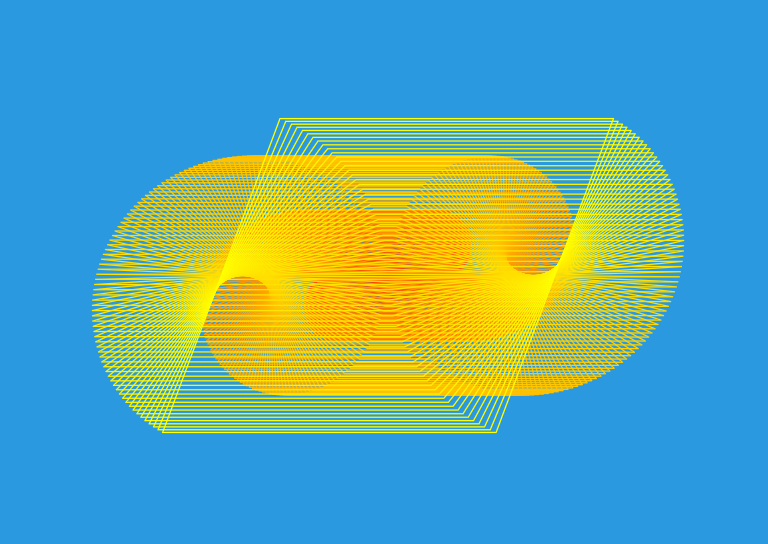
Write a Shadertoy shader that draws this background.

```glsl
const vec3 SKY = vec3(0.17, 0.60, 0.88);
const vec3 YELLOW = vec3(1.0, 1.0, 0.0);
const vec3 RED = vec3(1.0, 0.06, 0.0);

const int FRAME_COUNT = 271;
const float TURN_STEP = radians(2.0);
const float START_ANGLE = radians(69.5);
const float SIDE_RADIUS = 0.308;
const float HALF_SPAN = 0.3065;
const float LINE_WIDTH = 0.0024;

float segmentDistance(vec2 p, vec2 a, vec2 b) {
    vec2 pa = p - a;
    vec2 ba = b - a;
    float t = clamp(dot(pa, ba) / max(dot(ba, ba), 1e-8), 0.0, 1.0);
    return length(pa - ba * t);
}

// Outline of a centred parallelogram with two horizontal edges
float frameDistance(vec2 p, vec2 span, vec2 side) {
    vec2 upperRight = span + side;
    vec2 upperLeft = side - span;
    float horizontal = min(segmentDistance(p, upperLeft, upperRight),
                           segmentDistance(p, -upperLeft, -upperRight));
    float slanted = min(segmentDistance(p, upperRight, -upperLeft),
                        segmentDistance(p, upperLeft, -upperRight));
    return min(horizontal, slanted);
}

float strokeCoverage(float dist, float width, float pixel) {
    return clamp((0.5 * width - dist) / pixel + 0.5, 0.0, 1.0);
}

void mainImage(out vec4 fragColor, in vec2 fragCoord) {
    float pixel = 1.0 / iResolution.y;
    vec2 p = (fragCoord - 0.5 * iResolution.xy) * pixel;
    p -= vec2(0.0074, -0.0065);
    vec3 color = SKY;

    // Nested frames, smallest first: the sides turn as the size shrinks
    for (int i = FRAME_COUNT - 1; i >= 0; i--) {
        float size = 1.0 - float(i) / float(FRAME_COUNT);
        float angle = START_ANGLE - float(i) * TURN_STEP;
        vec2 side = SIDE_RADIUS * size * vec2(cos(angle), sin(angle));
        vec2 span = vec2(HALF_SPAN * size, 0.0);
        float dist = frameDistance(p, span, side);
        color = mix(color, mix(RED, YELLOW, size), strokeCoverage(dist, LINE_WIDTH, pixel));
    }

    fragColor = vec4(color, 1.0);
}
```
